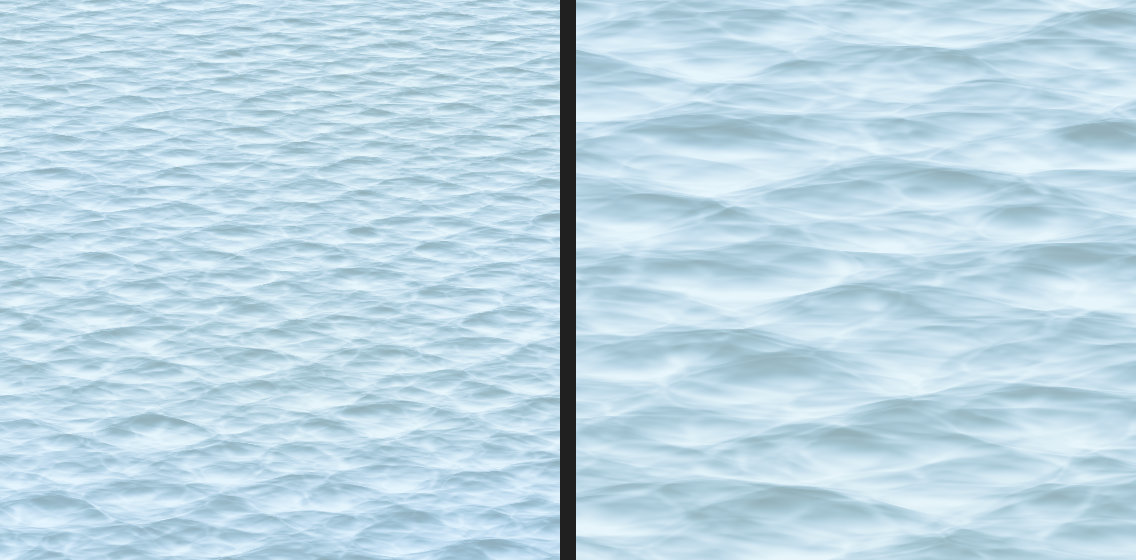
Left: the whole. Right: its middle third, enlarged.
Reproduce this texture procedurally as a WebGL 2 fragment shader.

```glsl
#version 300 es
precision highp float;

uniform vec2 u_resolution;
out vec4 fragColor;

// Perspective
const float TILT = 0.45;          // how much the far edge shrinks
const float FORESHORTEN = 2.6;    // squash of depth against width

// Waves
const int WAVE_COUNT = 26;
const float BASE_FREQUENCY = 27.0;
const float FREQUENCY_GROWTH = 1.105;
const float SLOPE_DECAY = 0.935;
const float DIRECTION_SPREAD = 2.5;  // radians
const float DRAG = 0.6;              // sharpens and bends the crests
const float WAVE_RMS = 0.328;        // of the slope of one crested wave
const float SLOPE_STRENGTH = 0.92;
const float GOLDEN = 0.618034;

// Bright wisps along cell borders, broad and fine
const vec2 WISP_SCALE = vec2(6.5, 8.5);
const vec2 FINE_WISP_SCALE = vec2(12.0, 17.0);
const float WISP_WIDTH = 0.15;
const float WISP_STRENGTH = 0.75;
const float FINE_WISP_STRENGTH = 0.5;
const float WISP_MEAN = 0.1;

// Tones from shaded faces to lit backs of the waves
const int TONE_COUNT = 7;
const float TONE_LEVEL[TONE_COUNT] = float[](
    -2.8, -1.8, -1.08, -0.43, 0.23, 1.13, 2.3);
const vec3 TONE_COLOR[TONE_COUNT] = vec3[](
    vec3(0.58, 0.695, 0.735), vec3(0.61, 0.735, 0.785), vec3(0.65, 0.78, 0.84),
    vec3(0.71, 0.83, 0.89), vec3(0.77, 0.87, 0.93), vec3(0.84, 0.92, 0.96),
    vec3(0.90, 0.96, 0.985));
const vec3 SKY_TINT = vec3(-0.010, -0.004, 0.010);

float hash(float n) {
    return fract(sin(n * 127.1) * 4375.85);
}

vec2 hash2(vec2 cell) {
    vec2 n = vec2(dot(cell, vec2(127.1, 311.7)), dot(cell, vec2(269.5, 183.3)));
    return fract(sin(n) * 4375.85);
}

// Bright line where the two nearest cells are equally far
float wisp(vec2 p) {
    vec2 cell = floor(p);
    vec2 local = fract(p);
    float nearest = 8.0;
    float second = 8.0;
    for (int y = -1; y <= 1; y++) {
        for (int x = -1; x <= 1; x++) {
            vec2 offset = vec2(x, y);
            float d = length(offset + hash2(cell + offset) - local);
            second = min(second, max(nearest, d));
            nearest = min(nearest, d);
        }
    }
    return 1.0 - smoothstep(0.0, WISP_WIDTH, second - nearest) - WISP_MEAN;
}

// Normalized slope towards the viewer; p is bent by the waves it passes
float waveSlope(inout vec2 p, float pixelSpan) {
    float slope = 0.0;
    float power = 0.0;
    float weight = 1.0;
    float frequency = BASE_FREQUENCY;
    for (int i = 0; i < WAVE_COUNT; i++) {
        float n = float(i);
        float angle = (fract(n * GOLDEN + 0.21) - 0.5) * DIRECTION_SPREAD;
        vec2 direction = vec2(sin(angle), cos(angle));
        float phase = dot(p, direction) * frequency + 6.2832 * hash(n + 3.0);
        float rise = exp(sin(phase) - 1.0) * cos(phase);
        float blur = frequency * pixelSpan * 0.3;
        float share = weight * sqrt(direction.y);
        slope += rise * share * exp(-blur * blur);
        power += share * share;
        p -= direction * rise * weight * DRAG / frequency;
        weight *= SLOPE_DECAY;
        frequency *= FREQUENCY_GROWTH;
    }
    return slope / (sqrt(power) * WAVE_RMS);
}

vec3 toneRamp(float tone) {
    vec3 color = TONE_COLOR[0];
    for (int i = 1; i < TONE_COUNT; i++) {
        float t = (tone - TONE_LEVEL[i - 1]) / (TONE_LEVEL[i] - TONE_LEVEL[i - 1]);
        color = mix(color, TONE_COLOR[i], clamp(t, 0.0, 1.0));
    }
    return color;
}

void main() {
    vec2 uv = gl_FragCoord.xy / u_resolution.y;

    // Project the canvas onto the water plane
    float scale = 1.0 - TILT * uv.y;
    float depth = (1.0 / scale - 1.0) / TILT;
    vec2 water = vec2((uv.x - 0.5) / scale, depth * FORESHORTEN);
    float pixelSpan = FORESHORTEN / (scale * scale * u_resolution.y);

    // Shaded fronts, lit backs and wisps
    float tone = -SLOPE_STRENGTH * waveSlope(water, pixelSpan);
    tone += WISP_STRENGTH * wisp(water * WISP_SCALE);
    tone += FINE_WISP_STRENGTH * wisp(water * FINE_WISP_SCALE + 4.3);

    // Broad drift of light and hue
    float drift = sin(uv.x * 4.1 + uv.y * 5.3 + 0.6) * sin(uv.y * 7.7 - uv.x * 2.3);
    tone += 0.12 * drift - 0.4 * (1.0 - smoothstep(0.0, 0.14, uv.y));
    float tint = 1.0 - smoothstep(0.0, 0.3, uv.y) + 0.4 * drift;

    fragColor = vec4(toneRamp(tone) + SKY_TINT * tint, 1.0);
}
```
